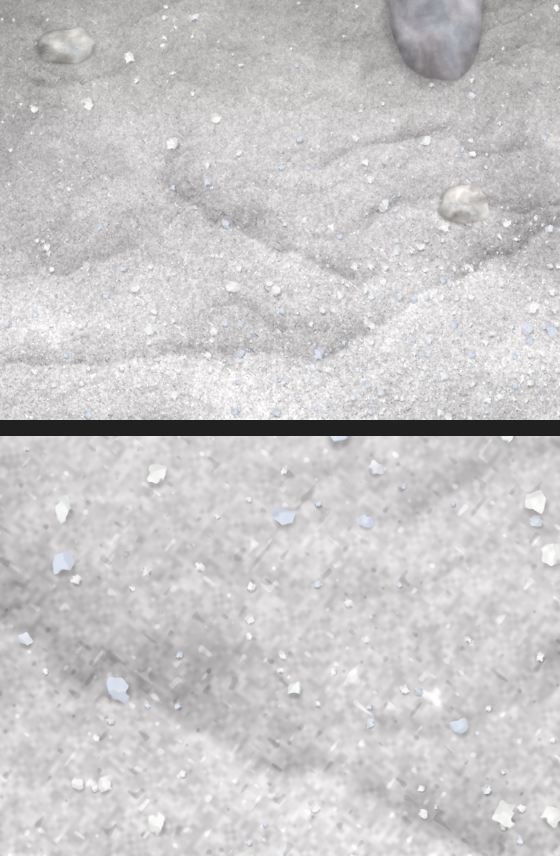
Top, the full canvas; bottom, a detail of the centre.
A Shadertoy shader for this texture:

```glsl
float hash(vec2 p) {
    vec3 q = fract(p.xyx * 0.1031);
    q += dot(q, q.yzx + 33.33);
    return fract((q.x + q.y) * q.z);
}

float noise(vec2 p) {
    vec2 i = floor(p), f = fract(p);
    f = f * f * (3.0 - 2.0 * f);
    return mix(mix(hash(i), hash(i + vec2(1, 0)), f.x),
               mix(hash(i + vec2(0, 1)), hash(i + vec2(1, 1)), f.x), f.y);
}

float fbm(vec2 p) {
    float sum = 0.0, amp = 0.5;
    for (int i = 0; i < 5; i++) {
        sum += amp * noise(p);
        p = mat2(1.6, 1.2, -1.2, 1.6) * p + 17.3;
        amp *= 0.5;
    }
    return sum;
}

// Dark on the upper side of a line, crisp below and fading above
float crease(float d, float width) {
    return smoothstep(-0.010, 0.010, d) * exp(-max(d, 0.0) / width);
}

// Slump edges repeated up the slope that come and go
float slumps(vec2 q, float rate, float offset) {
    float t = fract(q.y * rate + 1.8 * fbm(q * rate * 0.42 + offset) - 0.4 * q.x);
    float presence = smoothstep(0.40, 0.65, noise(q * rate * 0.9 + offset + 35.0));
    float lip = smoothstep(0.8, 1.0, t) * (1.0 - smoothstep(0.0, 0.06, t));
    return presence * (0.04 * lip - 0.13 * smoothstep(0.0, 0.08, t) * exp(-4.5 * t));
}

// Light and shade of the trampled sand, around zero
float sandRelief(vec2 p) {
    vec2 warp = vec2(fbm(p * 4.0 + 3.0), fbm(p * 4.0 + 41.0)) - 0.5;
    vec2 q = p + 0.18 * warp;

    // Broad swells, then small lumps lit from the upper left
    float shade = 0.26 * (fbm(q * vec2(3.0, 4.5) + 9.0) - 0.46);
    vec2 toLight = vec2(-0.006, 0.012);
    shade += 0.34 * (fbm(q * 9.0) - fbm((q + toLight) * 9.0));
    shade += slumps(q, 5.5, 25.0) + 0.6 * slumps(q, 10.0, 52.0);

    // Diagonal furrow and the long trough climbing to the right
    float furrow = q.y - 0.585 + 0.55 * (q.x - 0.38);
    float reach = smoothstep(0.30, 0.45, q.x) * (1.0 - smoothstep(0.78, 0.92, q.x));
    shade -= 0.15 * reach * crease(furrow, 0.05);
    float trough = q.y - 0.15 - 0.52 * max(q.x - 0.8, 0.0);
    shade -= 0.18 * crease(trough, 0.055) * (0.45 + 0.8 * noise(q * 4.0 + 80.0));
    return shade;
}

// Worn angular chips, at most one per cell
void scatterChips(inout vec3 color, vec2 p, float cells, float share, float px) {
    vec2 id = floor(p * cells), seed = id + cells * 3.0;
    float tone = hash(seed + 71.0);
    vec2 center = 0.34 + 0.32 * vec2(hash(seed + 13.0), hash(seed + 29.0));
    vec2 middle = (id + 0.5) / cells;
    float density = 0.12 + 0.75 * smoothstep(0.95, 0.1, middle.y);
    vec2 heap = middle - vec2(1.12, 0.17);
    density += 1.3 * exp(-9.0 * dot(heap, heap));
    if (hash(seed) > share * density) return;

    vec2 q = fract(p * cells) - center;
    float turn = 6.283 * hash(seed + 47.0);
    vec2 r = mat2(cos(turn), sin(turn), -sin(turn), cos(turn)) * q;
    r += 0.14 * (vec2(noise(r * 7.0 + seed), noise(r * 7.0 + seed + 9.0)) - 0.5);
    r.x *= 0.65 + 0.35 * hash(seed + 17.0);
    float sector = 6.283 / (4.0 + floor(3.0 * hash(seed + 5.0)));
    float radius = mix(0.11, 0.23, hash(seed + 91.0));
    float corner = mod(atan(r.y, r.x) + 3.1416, sector) - 0.5 * sector;
    float d = length(r) * mix(1.0, cos(corner), 0.7) - radius;

    float edge = 1.2 * px * cells;
    float shadow = 1.0 - smoothstep(0.0, radius, length(q + vec2(-0.03, 0.08)) - radius * 0.7);
    color *= 1.0 - 0.18 * shadow;
    vec3 chip = mix(vec3(0.97, 0.97, 0.965), vec3(0.85, 0.88, 0.93), smoothstep(0.45, 0.95, tone));
    chip *= 1.0 - 0.07 * smoothstep(-0.05, 0.05, r.x - 0.5 * r.y - 0.03);
    chip *= 0.97 + 0.07 * noise(p * 220.0);
    color = mix(color, chip, 1.0 - smoothstep(-edge, edge, d));
}

// Boulder with a mottled surface and a contact shadow
void placeStone(inout vec3 color, vec2 p, vec2 center, vec2 size, vec3 tint, float px) {
    vec2 q = (p - center) / size;
    q += 0.36 * (vec2(noise(q * 1.9 + center * 50.0), noise(q * 1.9 + 31.0)) - 0.5);
    float d = pow(dot(pow(abs(q), vec2(2.6)), vec2(1)), 1.0 / 2.6);
    float below = length((p - center + vec2(0.0, 0.12 * size.y)) / size);
    color *= 1.0 - 0.24 * (1.0 - smoothstep(0.85, 1.18, below));

    float dome = sqrt(max(1.0 - d * d, 0.0));
    float light = 0.78 + 0.22 * dome + 0.10 * q.y + 0.07 * q.x;
    light += 0.55 * (fbm(q * 2.2 + center * 9.0) - 0.48);
    light += 0.25 * (fbm(p * 45.0) - 0.48);
    vec3 stone = tint * light + vec3(0.03, 0.0, -0.02) * (noise(q * 3.0) - 0.5);
    float edge = 1.5 * px / size.y;
    color = mix(color, stone, 1.0 - smoothstep(1.0 - edge, 1.0 + edge, d));
}

void mainImage(out vec4 fragColor, in vec2 fragCoord) {
    float px = 1.0 / iResolution.y;
    vec2 p = fragCoord * px;

    // Sand, paler and cooler toward the bottom
    vec3 color = mix(vec3(0.875, 0.868, 0.872), vec3(0.71, 0.70, 0.698), smoothstep(0.1, 1.05, p.y));
    color += sandRelief(p);
    color -= 0.11 * smoothstep(0.75, 1.05, p.y) * smoothstep(0.35, 0.0, p.x);

    // Grains on a turned grid, then dark and pale specks
    vec2 g = mat2(0.8, 0.6, -0.6, 0.8) * p;
    float coarseness = mix(1.15, 0.55, p.y);
    color += 0.13 * coarseness * (noise(g * 250.0) - 0.5);
    color += 0.09 * coarseness * (noise(p * 115.0 + 50.0) - 0.5);
    color -= 0.11 * coarseness * smoothstep(0.82, 0.97, noise(g * 140.0 + 90.0));
    color += 0.12 * coarseness * smoothstep(0.84, 0.97, noise(g * 130.0 + 190.0));

    // Chips from fine to large
    scatterChips(color, p, 74.0, 0.10, px);
    scatterChips(color, p + 0.37, 44.0, 0.15, px);
    scatterChips(color, p, 29.0, 0.17, px);
    scatterChips(color, p + 0.013, 20.0, 0.09, px);

    placeStone(color, p, vec2(0.155, 0.892), vec2(0.070, 0.041), vec3(0.76, 0.76, 0.75), px);
    placeStone(color, p, vec2(1.102, 0.517), vec2(0.058, 0.046), vec3(0.86, 0.85, 0.84), px);
    placeStone(color, p, vec2(1.035, 0.985), vec2(0.118, 0.165), vec3(0.68, 0.675, 0.70), px);

    fragColor = vec4(clamp(color, 0.0, 1.0), 1.0);
}
```
